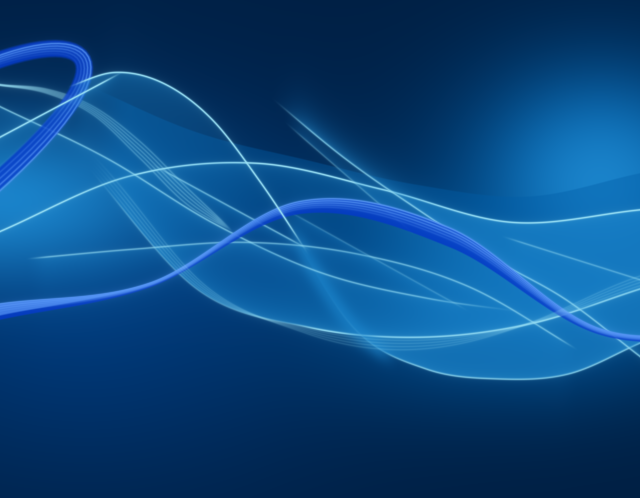
Write a Shadertoy shader that draws this background.

```glsl
// Translucent blue ribbons and bright threads flowing across a glowing navy field.

const vec2 SPACE = vec2(7.68, 5.98); // y grows downwards
const float FINE = 0.013;            // thread width
const vec3 NAVY = vec3(0, 0.12, 0.26);
const vec3 DEEP = vec3(0, 0.23, 0.49);
const vec3 BLUE = vec3(0, 0.36, 0.65);
const vec3 SKY = vec3(0.1, 0.51, 0.79);
const vec3 ROYAL = vec3(0.01, 0.22, 0.78);
const vec3 ICE = vec3(0.6, 0.88, 0.96);
const vec3 LILAC = vec3(0.35, 0.6, 0.97);

float glow(vec2 p, vec2 center, vec2 radius) {
  vec2 q = (p - center) / radius;
  return exp(-dot(q, q));
}

// Soft mask that is one between two positions
float within(float x, float lo, float hi) {
  return smoothstep(lo, lo + 0.3, x) * smoothstep(hi, hi - 0.3, x);
}

// Signed distance to a spline through six even heights, positive below
float wave(vec2 p, float x0, float x1, vec3 a, vec3 b) {
  float h[8] = float[8](2.0*a.x - a.y, a.x, a.y, a.z, b.x, b.y, b.z, 2.0*b.z - b.y);
  float cell = (x1 - x0) / 5.0;
  float s = clamp((p.x - x0) / cell, 0.0, 4.999);
  int i = int(s);
  float t = s - float(i);
  float c1 = 0.5 * (h[i+2] - h[i]);
  float c2 = h[i] - 2.5*h[i+1] + 2.0*h[i+2] - 0.5*h[i+3];
  float c3 = 0.5 * (h[i+3] - h[i]) + 1.5 * (h[i+1] - h[i+2]);
  float y = h[i+1] + t * (c1 + t * (c2 + t * c3));
  float slope = (c1 + t * (2.0*c2 + 3.0*t*c3)) / cell;
  return (p.y - y) / sqrt(1.0 + slope * slope);
}

// Distance to a cubic curve, taken over short segments
float bezier(vec2 p, vec2 a, vec2 b, vec2 c, vec2 d) {
  float best = 9.0;
  vec2 from = a;
  for (int i = 1; i <= 28; i++) {
    float t = float(i) / 28.0;
    vec2 ab = mix(a, b, t), bc = mix(b, c, t), cd = mix(c, d, t);
    vec2 to = mix(mix(ab, bc, t), mix(bc, cd, t), t);
    vec2 e = to - from, r = p - from;
    best = min(best, length(r - e * clamp(dot(r, e) / dot(e, e), 0.0, 1.0)));
    from = to;
  }
  return best;
}

// Fine bright line with a faint halo
float thread(float d) {
  return exp(-d * d / (FINE * FINE)) + 0.15 * exp(-abs(d) / (FINE * 3.0));
}

float fill(float top, float bottom) {
  return smoothstep(-FINE, FINE, top) * smoothstep(-FINE, FINE, -bottom);
}

// Sheet of light fading from a bright edge; the sign of reach picks the side
vec3 drape(vec3 col, float d, float reach, float sheet, float edge) {
  float side = d * sign(reach);
  float sheen = smoothstep(-FINE, FINE, side) * exp(-max(side, 0.0) / abs(reach));
  return mix(mix(col, SKY, sheet * sheen), ICE, edge * thread(d));
}

// Drape hung from a straight edge
vec3 chord(vec3 col, vec2 p, vec2 a, vec2 b, float reach, float edge) {
  vec2 e = normalize(b - a), r = p - a;
  float mask = within(p.x, a.x, b.x);
  return drape(col, e.x * r.y - e.y * r.x, reach, 0.3 * mask, edge * mask);
}

void mainImage(out vec4 fragColor, in vec2 fragCoord) {
  vec2 uv = fragCoord / iResolution.xy;
  vec2 p = vec2(uv.x, 1.0 - uv.y) * SPACE;
  float x = p.x;

  // Background glows
  vec3 col = mix(NAVY, DEEP, 0.95 * glow(p, vec2(1, 3.5), vec2(3.2, 2.3)));
  col = mix(col, BLUE, 0.9 * glow(p, vec2(6.2, 3.6), vec2(2.3, 1.2)));
  col = mix(col, BLUE, 0.9 * glow(p, vec2(7.2, 2), vec2(1.8, 1.4)));
  col = mix(col, SKY, glow(p, vec2(7.2, 2.2), vec2(1.1, 1)));
  col = mix(col, SKY, glow(p, vec2(0.1, 2.4), vec2(1.9, 0.95)));

  // Main curves
  float veil = wave(p, 1.0, 7.68, vec3(1, 1.58, 1.92), vec3(2.22, 2.36, 2.08));
  float crest = wave(p, 0.8, 3.7, vec3(1.05, 0.87, 1), vec3(1.43, 2.18, 3.05));
  float tail = wave(p, 3.4, 7.68, vec3(2.65, 3.95, 4.43), vec3(4.55, 4.49, 4.12));
  float bowl = wave(p, 1.05, 7.68, vec3(2, 3.48, 3.93), vec3(4.05, 3.89, 3.47));
  float swell = wave(p, 0.0, 7.68, vec3(2.78, 2.12, 1.96), vec3(2.28, 2.67, 2.52));
  float dive = wave(p, 3.25, 7.68, vec3(1.17, 1.9, 2.52), vec3(3.1, 3.6, 4.28));
  float slide = wave(p, 0.0, 6.4, vec3(1.28, 1.9, 2.68), vec3(3.27, 3.58, 3.76));
  float arch = wave(p, 0.3, 6.95, vec3(3.11, 2.99, 2.91), vec3(3.05, 3.44, 4.21));
  float inTail = smoothstep(3.4, 3.9, x), inBowl = smoothstep(1.05, 1.6, x);
  float inDive = smoothstep(3.25, 3.8, x), inSlide = smoothstep(6.4, 5.0, x);
  float inArch = within(x, 0.3, 6.95), inCrest = within(x, 0.8, 3.72);

  // Translucent sheets, with shade between them
  col = mix(col, BLUE, 0.4 * fill(veil, bowl) * inBowl);
  col = mix(col, SKY, 0.6 * fill(max(swell, dive), bowl) * smoothstep(3.8, 6.2, x));
  col = mix(col, SKY, 0.65 * fill(bowl, tail) * inTail);
  col = mix(col, DEEP, 0.6 * glow(p, vec2(2.9, 3.1), vec2(0.9, 0.5)));
  col = drape(col, bowl, -0.4, 0.6 * inBowl, mix(0.2, 0.75, inTail) * inBowl);
  col = drape(col, tail, -0.2, 0.4 * inTail, 0.6 * smoothstep(3.7, 5.2, x));
  col = mix(col, SKY, 0.6 * exp(-tail * tail / 0.012) * within(x, 3.4, 4.8));
  col = drape(col, swell, 0.3, 0.3, 0.8);
  col = drape(col, dive, -0.14, 0.45 * inDive, 0.6 * inDive);
  col = drape(col, slide, 0.3, 0.3 * inSlide, 0.55 * inSlide);
  col = drape(col, arch, 0.25, 0.3 * inArch, 0.5 * inArch);
  col = chord(col, p, vec2(1.8, 1.96), vec2(3.75, 3.02), 0.1, 0.5);
  col = chord(col, p, vec2(3.4, 2.5), vec2(5.65, 3.75), 0.1, 0.2);
  col = chord(col, p, vec2(3.4, 1.45), vec2(5, 2.84), -0.15, 0.25);
  col = chord(col, p, vec2(6, 2.83), vec2(8, 3.46), 0.4, 0.35);

  // Royal ribbon, left fan and bowl rim share one loop of strands
  vec3 topA = vec3(3.65, 3.4, 2.42), topB = vec3(2.74, 3.95, 3.95);
  vec3 lowA = vec3(3.84, 3.45, 2.57), lowB = vec3(2.97, 4.02, 4.05);
  float upper = wave(p, 0.0, 9.0, topA, topB), lower = wave(p, 0.0, 9.0, lowA, lowB);
  col = mix(col, ROYAL, 0.85 * fill(upper, lower));
  col = mix(col, LILAC, 0.6 * fill(upper, lower + 0.05) * smoothstep(3.0, 1.5, x));
  for (int i = 0; i < 5; i++) {
    float k = float(i) / 4.0, j = 0.6 * k;
    float strand = wave(p, 0.0, 9.0, mix(topA, lowA, j), mix(topB, lowB, j));
    col = mix(col, LILAC, (0.7 - 0.5 * k) * thread(strand));
    float weft = wave(p, 0.0, 2.8, vec3(1.02, 1.07 + 0.05*k, 1.28 + 0.1*k),
                      vec3(1.7 + 0.2*k, 2.25 + 0.2*k, 2.78));
    col = mix(col, ICE, 0.28 * thread(weft) * smoothstep(2.8, 2.6, x));
    col = mix(col, ICE, 0.15 * thread(bowl + 0.15 * k * sin(x)) * inBowl);
  }

  // Looping ribbon, its core laid before its strands
  for (int i = 0; i < 5; i++) {
    float k = mod(float(i) + 2.0, 5.0) / 4.0;
    float d = bezier(p, vec2(-0.1, 0.7 + 0.1*k), vec2(1.2 - 0.1*k, 0.2 + 0.2*k),
                     vec2(1.75 - 0.3*k, 0.75), vec2(-0.1, 2.38 - 0.3*k));
    if (i == 0) col = mix(col, ROYAL, 0.85 * smoothstep(0.12, 0.08, d));
    col = mix(col, LILAC, (0.6 - 0.5 * k) * thread(d));
  }

  // Foreground crest and ray
  col = drape(col, crest, 0.5, 0.5 * inCrest * smoothstep(3.4, 1.6, x), 0.8 * inCrest);
  col = chord(col, p, vec2(-0.4, 1.86), vec2(1.5, 0.85), 0.1, 0.8);
  fragColor = vec4(col, 1);
}
```
